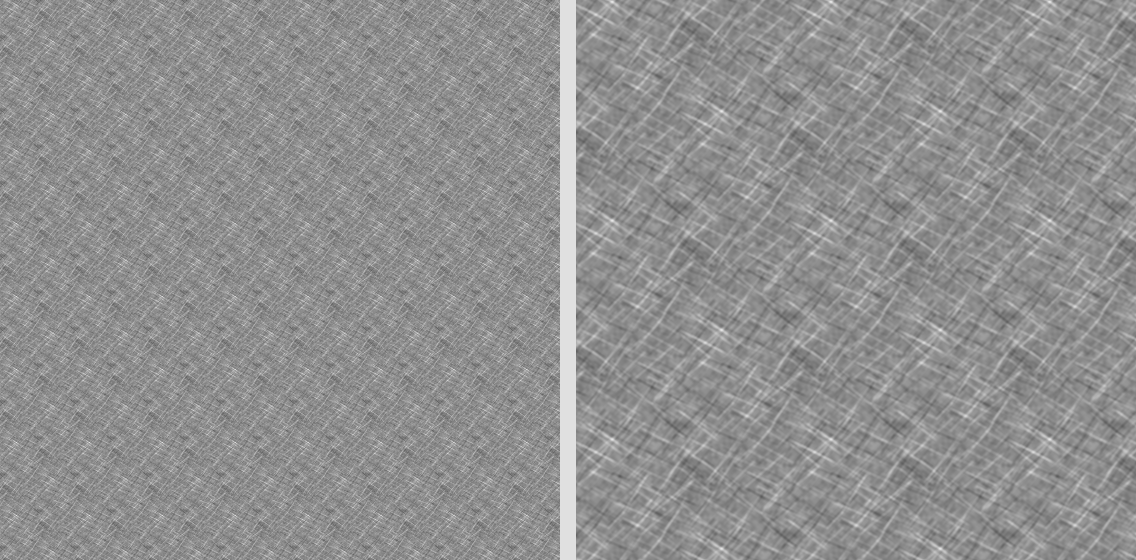
Left: the whole. Right: its middle third, enlarged.
A Shadertoy shader for this texture:

```glsl
// Grey cross-hatched, scratched surface: one tile of short fine strokes in two
// slanted families, repeated on a staggered (diamond) lattice. Soft blotches,
// a dark fleck and fine grain share the same lattice, so every repeat is alike.

const float REPEATS = 7.68;               // tiles across; rows stagger by half
const vec2  LATTICE_ORIGIN = vec2(0.0684, 0.0885);
const vec3  BASE_GREY = vec3(0.539);

const int   STROKES = 300;                // strokes in one tile
const vec2  STROKE_SPREAD = vec2(0.75488, 0.56984);  // even scatter steps
const float STROKE_SCATTER = 0.10;        // random shift, in tiles
const float STROKE_HALF_WIDTH = 0.0015;   // canvas units
const vec2  STROKE_HALF_LENGTH = vec2(0.007, 0.020);
const vec2  STROKE_TONE = vec2(-0.07, 0.10);
const float SHALLOW_ANGLE = -0.52;        // radians, falling to the right
const float STEEP_ANGLE = 0.85;           // radians, rising to the right
const float ANGLE_JITTER = 0.35;

const float BLOTCH_CELLS = 5.0;
const float BLOTCH_TONE = 0.06;
const float GRAIN_CELLS = 40.0;
const float GRAIN_TONE = 0.11;
const vec2  PATCH_OFFSET = vec2(-0.013, -0.017);
const vec2  PATCH_SIZE = vec2(0.022, 0.020);
const float PATCH_TONE = 0.04;
const vec2  BAND_OFFSET = vec2(0.017, -0.039);
const vec2  BAND_SIZE = vec2(0.035, 0.014);
const float BAND_TONE = -0.035;
const vec2  FLECK_SIZE = vec2(0.006, 0.0025);
const float FLECK_TONE = -0.10;

// Four random values from one number
vec4 hash4(float n) {
    vec4 p = fract(n * vec4(0.1031, 0.1030, 0.0973, 0.1099));
    p += dot(p, p.wzxy + 33.33);
    return fract((p.xxyz + p.yzzw) * p.zywx);
}

// One random value from a grid cell
float hash1(vec2 cell) {
    vec3 p = fract((cell.xyx + 19.0) * 0.1031);
    p += dot(p, p.yzx + 33.33);
    return fract((p.x + p.y) * p.z);
}

// Centred value noise that wraps at the tile edges
float tileNoise(vec2 tile, float cells) {
    vec2 p = tile * cells;
    vec2 i = floor(p);
    vec2 f = smoothstep(0.0, 1.0, p - i);
    vec2 a = mod(i, cells);
    vec2 b = mod(i + 1.0, cells);
    float low = mix(hash1(a), hash1(vec2(b.x, a.y)), f.x);
    float high = mix(hash1(vec2(a.x, b.y)), hash1(b), f.x);
    return mix(low, high, f.y) - 0.5;
}

// Canvas position to lattice coordinates
vec2 toLattice(vec2 p) {
    return vec2(p.x + p.y, p.x - p.y) * REPEATS;
}

// Canvas-space offset to the nearest repeat of a lattice point
vec2 nearestOffset(vec2 lattice, vec2 center) {
    vec2 d = lattice - center;
    d -= floor(d + 0.5);
    return vec2(d.x + d.y, d.x - d.y) / (2.0 * REPEATS);
}

// Soft elliptical spot, turned by an angle
float softSpot(vec2 lattice, vec2 offset, vec2 size, float angle) {
    vec2 dir = vec2(cos(angle), sin(angle));
    vec2 d = nearestOffset(lattice, toLattice(offset));
    d = vec2(dot(d, dir), dot(d, vec2(-dir.y, dir.x))) / size;
    return exp(-dot(d, d));
}

// Sum of all strokes, with tapered ends and smooth sides
float hatching(vec2 lattice, float pixel) {
    float width = max(STROKE_HALF_WIDTH, 0.75 * pixel);
    float sum = 0.0;
    for (int i = 0; i < STROKES; i++) {
        vec4 r = hash4(float(i) + 17.0);
        vec2 center = float(i) * STROKE_SPREAD + STROKE_SCATTER * r.wx;
        float angle = (i % 2 == 0) ? SHALLOW_ANGLE : STEEP_ANGLE;
        angle += (r.x - 0.5) * ANGLE_JITTER;
        vec2 dir = vec2(cos(angle), sin(angle));
        vec2 d = nearestOffset(lattice, center);
        float along = abs(dot(d, dir));
        float across = abs(dot(d, vec2(-dir.y, dir.x)));
        float halfLength = mix(STROKE_HALF_LENGTH.x, STROKE_HALF_LENGTH.y, r.y);
        float mask = (1.0 - smoothstep(0.0, width, across))
                   * (1.0 - smoothstep(0.75 * halfLength, halfLength, along));
        sum += mask * mix(STROKE_TONE.x, STROKE_TONE.y, r.z);
    }
    return sum * STROKE_HALF_WIDTH / width;
}

void mainImage(out vec4 fragColor, in vec2 fragCoord) {
    float pixel = 1.0 / iResolution.y;
    vec2 lattice = toLattice(fragCoord * pixel - LATTICE_ORIGIN);
    vec2 tile = fract(lattice);

    // Blotches and grain
    float tone = BLOTCH_TONE * tileNoise(tile, BLOTCH_CELLS)
               + GRAIN_TONE * tileNoise(tile, GRAIN_CELLS);

    // Pale worn patch, dull band and small dark fleck
    tone += PATCH_TONE * softSpot(lattice, PATCH_OFFSET, PATCH_SIZE, 0.0);
    tone += BAND_TONE * softSpot(lattice, BAND_OFFSET, BAND_SIZE, SHALLOW_ANGLE);
    tone += FLECK_TONE * softSpot(lattice, vec2(0.0), FLECK_SIZE, 0.0);

    // Crossed scratches
    tone += hatching(lattice, pixel);

    fragColor = vec4(clamp(BASE_GREY + tone, 0.0, 1.0), 1.0);
}
```
